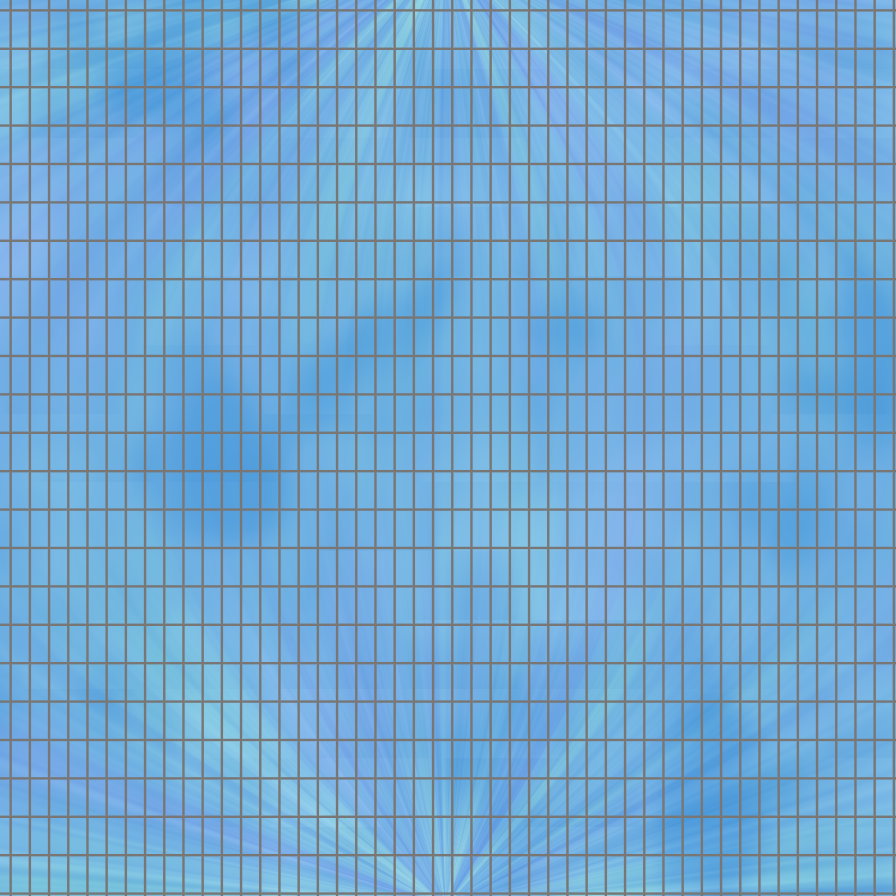
A WebGL 2 fragment shader for this pattern:

```glsl
#version 300 es
precision highp float;

uniform vec2 u_resolution;
out vec4 fragColor;

// Grid: tiles are twice as tall as wide
const vec2 TILE_COUNT = vec2(46.667, 23.333);
const vec2 GRID_OFFSET = vec2(0.0119, 0.0027);
const float LINE_WIDTH = 0.0027;

// Ray fans at the bottom and top centre
const float POLE_X = 0.497;
const float POLE_BOTTOM = -0.012;
const float POLE_TOP = 1.055;

// Colours
const vec3 GROUT = vec3(0.47, 0.465, 0.46);
const vec3 SKY = vec3(0.435, 0.69, 0.89);
const vec3 DEEP_BLUE = vec3(0.30, 0.61, 0.86);
const vec3 AQUA = vec3(0.48, 0.78, 0.86);
const vec3 PERIWINKLE = vec3(0.49, 0.65, 0.92);

// Strengths
const float HUE_STRENGTH = 0.62;
const float CLOUD_STRENGTH = 0.75;
const float FINE_STRENGTH = 0.045;
const float PATCH_STRENGTH = 0.035;
const vec2 PATCH_COUNT = vec2(7.0, 13.0);

const float PI = 3.14159265;

float hash(vec2 p) {
    p = fract(p * vec2(0.1731, 0.3197));
    p += dot(p, p.yx + 21.37);
    return fract(p.x * p.y * 37.7);
}

// Layered, rotated sines, roughly -1 to 1
float cloud(vec2 p, float seed) {
    const mat2 TURN = mat2(0.8, 0.6, -0.6, 0.8);
    float sum = 0.0, amplitude = 0.55;
    for (int i = 0; i < 4; i++) {
        p = TURN * p * 1.6 + seed;
        sum += amplitude * sin(p.x + 1.2 * sin(p.y * 0.8)) * cos(p.y + sin(p.x * 0.7));
        amplitude *= 0.62;
    }
    return sum;
}

// Sines summed along the ray angle, roughly -1 to 1
float rays(float angle, float frequency, float seed) {
    float sum = 0.0, amplitude = 0.5;
    for (int i = 0; i < 4; i++) {
        sum += amplitude * sin(angle * frequency + seed + 1.3 * sin(angle * frequency * 0.37 + seed * 2.1));
        frequency *= 1.83;
        seed += 2.4;
        amplitude *= 0.72;
    }
    return sum;
}

// Faint blocks with one crisp lower edge
float patches(vec2 uv) {
    vec2 p = uv * PATCH_COUNT;
    p.x += 3.0 * hash(vec2(floor(p.y), 7.0));
    vec2 f = fract(p);
    float value = hash(floor(p) + 3.0);
    float sides = smoothstep(0.0, 0.12, f.x) * smoothstep(1.0, 0.88, f.x);
    return (value - 0.5) * step(0.2, abs(value - 0.5)) * sides * (1.0 - f.y);
}

vec3 wash(vec2 uv) {
    // Paths leave one pole, run upright in the middle and meet at the other
    float height = (uv.y - POLE_BOTTOM) / (POLE_TOP - POLE_BOTTOM);
    float spread = sin(PI * height) / PI;
    float side = uv.x - POLE_X;
    float angle = atan(side, spread);
    float nearPole = 1.0 - spread * PI;
    float radius = length(vec2(side, spread));

    // Separate fans blend across the middle
    float upper = smoothstep(0.25, 0.75, uv.y);
    float broad = mix(rays(angle, 8.0, 1.7), rays(angle, 8.0, 5.2), upper);
    float fine = mix(rays(angle, 43.0, 0.6), rays(angle, 43.0, 3.9), upper);
    fine *= smoothstep(0.0, 0.08, radius) * (0.15 + nearPole);

    // Broad hue drift, strongest where the rays gather
    float gather = exp(-radius * 9.0);
    float hue = broad * (0.5 + 0.5 * nearPole + 0.8 * gather)
              + 0.6 * cloud(uv * vec2(7.0, 4.5), 2.3) + 0.25 * fine;
    vec3 color = mix(SKY, hue > 0.0 ? AQUA : PERIWINKLE, min(abs(hue) * HUE_STRENGTH, 1.0));

    // Deep pools and pale haze
    float pool = cloud(uv * vec2(6.0, 5.0), 4.1);
    color = mix(color, DEEP_BLUE, CLOUD_STRENGTH * smoothstep(0.05, 0.8, pool));
    color += vec3(0.045, 0.035, 0.015) * smoothstep(0.0, 0.7, -pool);

    color += vec3(1.0, 0.7, 0.4) * FINE_STRENGTH * fine;
    color += vec3(0.11, 0.06, 0.02) * gather * (0.6 + broad);
    return color + PATCH_STRENGTH * patches(uv) * vec3(1.6, 1.2, 0.6);
}

// Antialiased coverage of the grid lines
float grid(vec2 uv, vec2 pixel) {
    vec2 cell = (uv - GRID_OFFSET) * TILE_COUNT;
    vec2 distanceToLine = abs(fract(cell + 0.5) - 0.5) / TILE_COUNT;
    vec2 coverage = clamp((0.5 * LINE_WIDTH - distanceToLine) / pixel + 0.5, 0.0, 1.0);
    return max(coverage.x, coverage.y);
}

void main() {
    vec2 uv = gl_FragCoord.xy / u_resolution;
    vec3 color = mix(wash(uv), GROUT, grid(uv, 1.0 / u_resolution));
    fragColor = vec4(clamp(color, 0.0, 1.0), 1.0);
}
```
